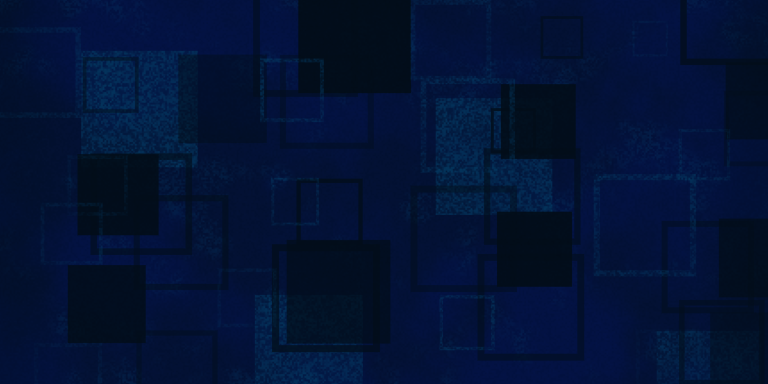
Write a Shadertoy shader that draws this background.

```glsl
float hash(vec2 p) {
    vec3 q = fract(vec3(p.xyx) * 0.1031);
    q += dot(q, q.yzx + 33.33);
    return fract((q.x + q.y) * q.z);
}

float noise(vec2 p) {
    vec2 cell = floor(p), f = fract(p);
    f = f * f * (3.0 - 2.0 * f);
    float low = mix(hash(cell), hash(cell + vec2(1, 0)), f.x);
    float high = mix(hash(cell + vec2(0, 1)), hash(cell + vec2(1, 1)), f.x);
    return mix(low, high, f.y);
}

float fbm(vec2 p) {
    float sum = 0.0, amplitude = 0.53;
    for (int i = 0; i < 4; i++) {
        sum += amplitude * noise(p);
        p = mat2(0.8, 0.6, -0.6, 0.8) * p * 2.1 + 17.3;
        amplitude *= 0.5;
    }
    return sum;
}

// Coverage of evenly scattered squares; border is a fraction of the half size, 0 fills them
float squares(vec2 p, int count, float seed, vec2 halfSize, vec2 opacity, float border) {
    float edge = 0.7 / iResolution.y;
    float clear = 1.0;
    for (int i = 0; i < count; i++) {
        vec2 id = vec2(float(i) + 1.0, seed);
        vec2 jitter = 0.12 * vec2(hash(id + 5.1), hash(id + 9.7));
        vec2 center = fract(vec2(0.7549, 0.5698) * (id.x + seed * 1.37) + jitter) * vec2(2.0, 1.0);
        float size = mix(halfSize.x, halfSize.y, hash(id + 21.3));
        vec2 q = abs(p - center);
        float d = max(q.x, q.y) - size;
        float cover = 1.0 - smoothstep(-edge, edge, d);
        if (border > 0.0) cover *= smoothstep(-edge, edge, d + border * size);
        clear *= 1.0 - cover * mix(opacity.x, opacity.y, hash(id + 43.9));
    }
    return 1.0 - clear;
}

void mainImage(out vec4 fragColor, in vec2 fragCoord) {
    vec2 p = fragCoord / iResolution.y;
    vec3 teal = vec3(0.01, 0.21, 0.36);
    vec3 ink = vec3(0.008, 0.05, 0.095);

    float fine = noise(p * 215.0);
    float grain = smoothstep(0.2, 0.85, 0.65 * fine + 0.35 * noise(p * 95.0 + 40.0));
    float wear = fbm(p * 11.0 + 6.0);

    // Cloudy blue ground with faint scuffs
    vec3 color = mix(vec3(0.01, 0.07, 0.26), vec3(0.01, 0.066, 0.2), smoothstep(0.38, 0.75, fbm(p * 3.5)));
    color = mix(color, teal, 0.3 * grain * smoothstep(0.52, 0.8, wear));

    // Filled squares: speckled teal below, dark above
    float tealFill = squares(p, 4, 3.0, vec2(0.12, 0.18), vec2(0.5, 0.95), 0.0);
    color = mix(color, teal, tealFill * (0.3 + 0.65 * grain) * (0.7 + 0.5 * wear));
    float darkFill = squares(p, 10, 11.0, vec2(0.09, 0.155), vec2(0.3, 0.97), 0.0);
    color = mix(color, ink, darkFill);

    // Square outlines
    float darkRing = squares(p, 17, 24.0, vec2(0.055, 0.145), vec2(0.4, 0.9), 0.13);
    color = mix(color, ink, darkRing * (0.85 + 0.15 * grain));
    float tealRing = squares(p, 14, 37.0, vec2(0.04, 0.135), vec2(0.12, 0.75), 0.12);
    color = mix(color, teal, tealRing * (0.2 + 0.6 * grain) * (0.5 + wear));

    // Dim left and right margins, then overall grain
    float margin = smoothstep(0.25, 0.0, min(p.x, iResolution.x / iResolution.y - p.x));
    color = mix(color, ink, 0.3 * margin);
    color *= 0.95 + 0.1 * fine;
    fragColor = vec4(color, 1.0);
}
```
